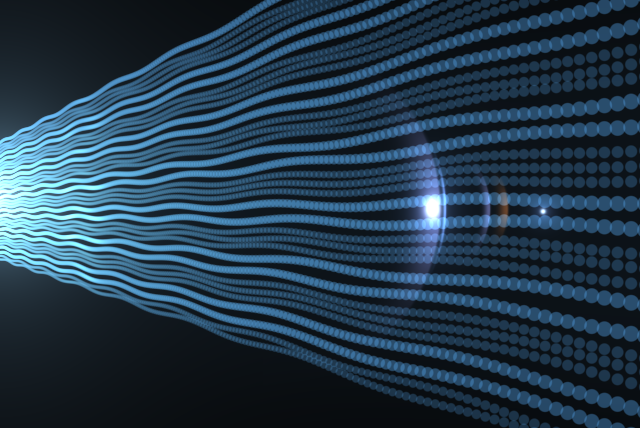
This background is drawn by a WebGL 2 fragment shader. Its source:

```glsl
#version 300 es
precision highp float;

uniform vec2 u_resolution;
out vec4 outColor;

// Perspective: everything scales as NEAR_SCALE + SCALE_SLOPE * x around HORIZON
const float HORIZON = 0.502;
const float NEAR_SCALE = 0.176;
const float SCALE_SLOPE = 0.549;
const float BEAD_DENSITY = 54.7;

// Rows of beads: a bold pair and a dim trio in each period
const float ROW_PERIOD = 0.242;
const float ROW_TOP = 0.95;
const float ROW_BOTTOM = -0.625;
const float ROW_OFFSET[5] = float[5](-0.033, 0.033, 0.086, 0.121, 0.156);
const float BOLD_RADIUS = 0.0185;
const float DIM_RADIUS = 0.0142;
const float BOLD_DENSITY = 0.56;
const float DIM_DENSITY = 0.33;
const int BEAD_REACH = 4;
const float WAVE_HEIGHT = 0.011;
const float WAVE_RATE = 0.19;

const vec3 BACKDROP = vec3(0.035, 0.048, 0.060);
const vec3 HAZE = vec3(0.13, 0.18, 0.22);
const vec3 BEAD_BLUE = vec3(0.27, 0.54, 0.78);
const vec3 HOT_CYAN = vec3(0.50, 0.93, 1.00);
const vec3 FLARE_BLUE = vec3(0.45, 0.62, 1.00);
const vec3 FLARE_VIOLET = vec3(0.36, 0.36, 0.56);
const vec3 FLARE_ORANGE = vec3(0.36, 0.19, 0.07);

const vec2 SOURCE = vec2(-0.02, 0.54);
const vec2 FLARE = vec2(1.010, 0.512);
const vec2 STAR = vec2(1.269, 0.506);

float hash(float n) {
    n = fract(n * 0.1031);
    n *= n + 33.33;
    return fract(n * (n + n));
}

float gauss(float d, float width) {
    d /= width;
    return exp(-d * d);
}

// Summed coverage of the overlapping discs along one row
float beadRow(vec2 p, float row, float radius, float phase, float pixel) {
    float nearest = floor(BEAD_DENSITY / (NEAR_SCALE + SCALE_SLOPE * p.x)) + 0.5;
    float sum = 0.0;
    for (int j = -BEAD_REACH; j <= BEAD_REACH; j++) {
        float index = nearest + float(j);
        float scale = BEAD_DENSITY / index;
        float height = row + WAVE_HEIGHT * sin(index * WAVE_RATE + phase);
        vec2 center = vec2((scale - NEAR_SCALE) / SCALE_SLOPE, HORIZON + height * scale);
        float d = length(p - center) - radius * scale;
        sum += 1.0 - smoothstep(-pixel, pixel, d);
    }
    return sum;
}

// Right-hand arc of a circle, fading inward, outward and towards its ends
float flareArc(vec2 p, vec2 tip, float radius, float inner, float outer, float halfHeight) {
    vec2 q = p - tip + vec2(radius, 0.0);
    float d = length(q) - radius;
    return step(0.0, q.x) * gauss(d, d < 0.0 ? inner : outer) * gauss(p.y - tip.y, halfHeight);
}

void main() {
    vec2 p = gl_FragCoord.xy / u_resolution.y;
    float pixel = 0.9 / u_resolution.y;
    float scale = NEAR_SCALE + SCALE_SLOPE * p.x;
    float lane = (p.y - HORIZON) / scale;

    // Dark backdrop with haze at the left
    vec3 color = BACKDROP * (1.0 - 0.35 * smoothstep(0.25, 0.6, abs(p.y - 0.5)));
    color += HAZE * exp(-length((p - vec2(0.0, 0.55)) * vec2(4.2, 2.6)));
    color += vec3(0.012, 0.024, 0.035) * gauss(lane, 0.6);

    // Bead rows
    float density = 0.0;
    float sparkle = 0.0;
    for (int i = 0; i < 5; i++) {
        float row = ROW_OFFSET[i] + ROW_PERIOD * round((lane - ROW_OFFSET[i]) / ROW_PERIOD);
        if (row < ROW_BOTTOM || row > ROW_TOP) continue;
        bool bold = i < 2;
        float seed = hash(floor(row * 200.0) + 317.0);
        float amount = beadRow(p, row, bold ? BOLD_RADIUS : DIM_RADIUS, 1.8 * seed, pixel);
        amount *= bold ? BOLD_DENSITY : DIM_DENSITY;
        density += amount;
        sparkle += amount * seed * (0.6 + 0.4 * sin(BEAD_DENSITY / scale * WAVE_RATE + 6.0 * seed));
    }
    float light = 1.0 - exp(-density);
    float heat = exp(-p.x * 3.4) * gauss(lane, 0.75);
    float crest = gauss(p.x - 0.19, 0.045) * gauss(lane, 0.8) * min(sparkle, 1.5);
    vec3 beadColor = mix(BEAD_BLUE, HOT_CYAN, clamp(heat + 0.5 * crest, 0.0, 1.0));
    color += beadColor * light * (1.0 + 0.25 * crest);

    // Light source at the left edge
    color += vec3(0.45, 0.62, 0.70) * exp(-length((p - SOURCE) * vec2(9.0, 11.0)));

    // Lens arcs
    color += FLARE_VIOLET * 0.75 * flareArc(p, vec2(1.025, FLARE.y), 0.41, 0.045, 0.005, 0.17);
    color += FLARE_BLUE * 0.75 * flareArc(p, vec2(1.040, FLARE.y), 0.355, 0.004, 0.003, 0.085);
    color += FLARE_VIOLET * 0.8 * flareArc(p, vec2(1.143, FLARE.y), 0.18, 0.011, 0.003, 0.065);
    color += FLARE_ORANGE * flareArc(p, vec2(1.184, FLARE.y), 0.16, 0.016, 0.004, 0.05);

    // Bright core and small star
    vec2 toFlare = p - FLARE;
    color += vec3(1.0) * gauss(length(toFlare * vec2(1.0, 0.75)), 0.016);
    color += FLARE_BLUE * 0.7 * exp(-length(toFlare * vec2(1.3, 0.8)) * 26.0);
    float starDistance = length(p - STAR);
    color += vec3(0.85, 0.95, 1.0) * gauss(starDistance, 0.006);
    color += FLARE_BLUE * 0.45 * exp(-starDistance * 55.0);

    outColor = vec4(min(color, 1.0), 1.0);
}
```
